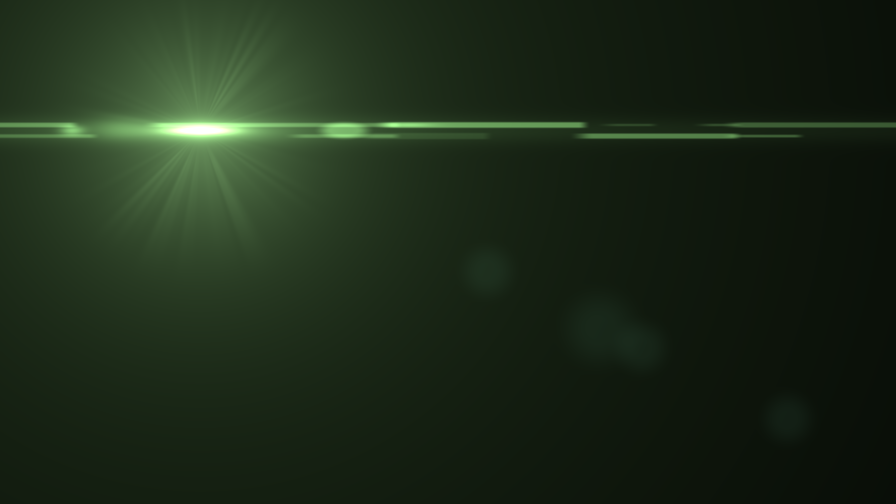
Reproduce this background procedurally as a Shadertoy shader.

```glsl
const float TAU = 6.2831853;
const vec2 FLARE = vec2(0.398, 0.741);
const vec3 BASE_TINT = vec3(0.64, 1.0, 0.54);
const vec3 GLOW_TINT = vec3(0.75, 1.0, 0.67);
const vec3 STREAK_TINT = vec3(0.66, 1.0, 0.58);
const vec3 GHOST_TINT = vec3(0.028, 0.050, 0.043);

// Streaks: left end, right end, half thickness, strength
const vec4 UPPER[6] = vec4[6](
    vec4(-0.10, 0.16, 0.0045, 0.30), vec4(0.28, 0.80, 0.0040, 0.25),
    vec4(0.74, 1.172, 0.0055, 0.42), vec4(1.18, 1.31, 0.0020, 0.15),
    vec4(1.37, 1.48, 0.0022, 0.18), vec4(1.43, 1.95, 0.0050, 0.24));
const vec4 LOWER[5] = vec4[5](
    vec4(-0.10, 0.20, 0.0035, 0.20), vec4(0.56, 0.80, 0.0035, 0.20),
    vec4(0.70, 0.98, 0.0060, 0.09), vec4(1.128, 1.475, 0.0050, 0.36),
    vec4(1.43, 1.60, 0.0025, 0.26));

float hash(float n) {
    return fract(sin(n * 12.9898) * 43758.5453);
}

// Value noise around a full turn, seamless at the wrap
float angularNoise(float angle, float cells) {
    float s = fract(angle / TAU) * cells;
    float i = floor(s);
    float f = smoothstep(0.0, 1.0, s - i);
    return mix(hash(i), hash(mod(i + 1.0, cells)), f);
}

// Soft elliptical spot
float spot(vec2 p, vec2 center, vec2 radius) {
    vec2 q = (p - center) / radius;
    return exp(-dot(q, q));
}

// Flat-topped ellipse with a feathered rim
float disc(vec2 p, vec2 center, vec2 radius, float feather) {
    return 1.0 - smoothstep(1.0 - feather, 1.0, length((p - center) / radius));
}

// Horizontal bar with tapered ends
float streak(vec2 p, vec4 bar, float y, float pixel) {
    float edge = max(pixel, 0.0025);
    float taper = smoothstep(bar.x, bar.x + 0.05, p.x)
                * (1.0 - smoothstep(bar.y - 0.025, bar.y, p.x));
    float across = 1.0 - smoothstep(bar.z - edge, bar.z + edge, abs(p.y - y));
    return bar.w * taper * across;
}

float streaks(vec2 p, float pixel) {
    float sum = 0.0;
    for (int i = 0; i < 6; i++) sum += streak(p, UPPER[i], 0.752, pixel);
    for (int i = 0; i < 5; i++) sum += streak(p, LOWER[i], 0.730, pixel);
    return sum;
}

// Fine rays fading away from the flare
float rays(vec2 d) {
    float r = length(d);
    float angle = atan(d.y, d.x);
    float n = angularNoise(angle, 110.0) * angularNoise(angle + 1.0, 47.0);
    float upright = 0.35 + 0.65 * abs(d.y) / max(r, 0.001);
    float reach = smoothstep(0.02, 0.08, r) * (1.0 - smoothstep(0.10, 0.33, r));
    return n * upright * reach;
}

void mainImage(out vec4 fragColor, in vec2 fragCoord) {
    vec2 p = fragCoord / iResolution.y;
    float pixel = 1.0 / iResolution.y;
    vec2 d = p - FLARE;
    float r = length(d);

    // Backdrop and radial glow
    vec3 color = BASE_TINT * max(0.158 - 0.066 * r, 0.05);
    color += GLOW_TINT * (0.46 * exp(-r / 0.2) + 0.09 * rays(d));

    // Pale out-of-focus ghosts
    float ghosts = disc(p, vec2(0.968, 0.461), vec2(0.070), 0.8)
                 + disc(p, vec2(1.192, 0.347), vec2(0.100), 0.8)
                 + disc(p, vec2(1.273, 0.310), vec2(0.070), 0.8)
                 + disc(p, vec2(1.563, 0.169), vec2(0.068), 0.8);
    color += GHOST_TINT * ghosts;

    // Wide horizontal band behind the streaks
    float band = exp(-pow(d.y / 0.026, 2.0));
    color += STREAK_TINT * band * (0.045 + 0.14 * exp(-abs(d.x) / 0.35));

    // Streaks and the small spots riding on them
    float light = streaks(p, pixel);
    light += 0.22 * spot(p, vec2(0.81, 0.752), vec2(0.05, 0.004));
    light += 0.36 * disc(p, vec2(0.683, 0.741), vec2(0.062, 0.021), 0.6);
    light += 0.42 * spot(p, vec2(0.143, 0.741), vec2(0.024, 0.010));
    light += 0.13 * spot(p, vec2(0.235, 0.745), vec2(0.055, 0.022));
    color += STREAK_TINT * light;

    // Bright core
    color += STREAK_TINT * 0.35 * spot(p, FLARE, vec2(0.11, 0.016));
    color += vec3(0.75, 0.85, 0.60) * spot(p, FLARE, vec2(0.060, 0.0075));

    fragColor = vec4(color, 1.0);
}
```
